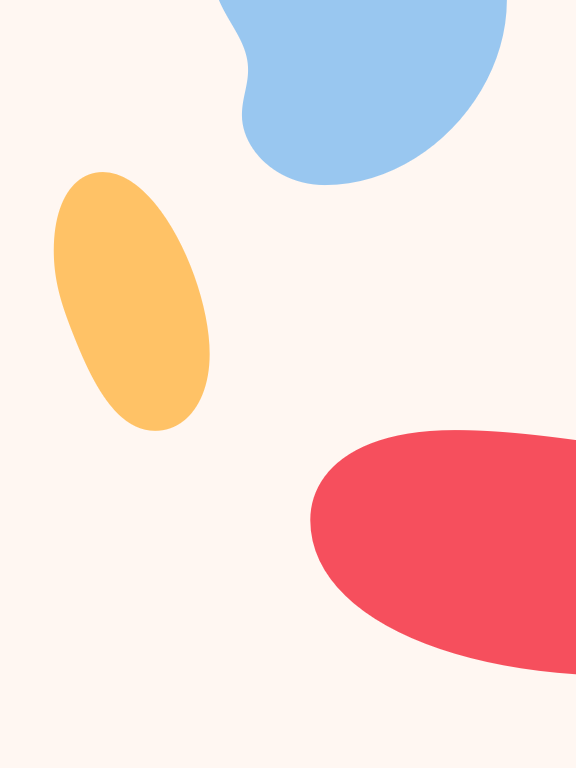
This background is drawn by a Shadertoy shader. Its source:

```glsl
struct Outline {
    vec2 pen;    // current end of the path
    float dist;  // distance to the nearest edge so far
    float side;  // +1 outside, -1 inside
};

vec2 cubic(vec2 a, vec2 b, vec2 c, vec2 d, float t) {
    float s = 1.0 - t;
    return s * s * s * a + 3.0 * s * t * (s * b + t * c) + t * t * t * d;
}

float segmentDistance(vec2 p, vec2 a, vec2 b) {
    vec2 pa = p - a, ba = b - a;
    return length(pa - ba * clamp(dot(pa, ba) / dot(ba, ba), 0.0, 1.0));
}

// Extend the path by a cubic curve, tracking distance and crossing parity
void curveTo(inout Outline o, vec2 p, vec2 c1, vec2 c2, vec2 end) {
    vec2 a = o.pen;
    for (int i = 1; i <= 24; i++) {
        vec2 b = cubic(o.pen, c1, c2, end, float(i) / 24.0);
        o.dist = min(o.dist, segmentDistance(p, a, b));
        if ((a.y > p.y) != (b.y > p.y)) {
            float crossX = a.x + (p.y - a.y) * (b.x - a.x) / (b.y - a.y);
            if (p.x < crossX) o.side = -o.side;
        }
        a = b;
    }
    o.pen = end;
}

float blueBlob(vec2 p) {
    vec2 start = vec2(0.285, 1.0);
    Outline o = Outline(start, 10.0, 1.0);
    curveTo(o, p, vec2(0.299, 0.967), vec2(0.323, 0.944), vec2(0.323, 0.909));
    curveTo(o, p, vec2(0.323, 0.888), vec2(0.315, 0.872), vec2(0.315, 0.850));
    curveTo(o, p, vec2(0.315, 0.805), vec2(0.361, 0.759), vec2(0.423, 0.759));
    curveTo(o, p, vec2(0.549, 0.759), vec2(0.660, 0.876), vec2(0.660, 1.0));
    curveTo(o, p, vec2(0.660, 1.08), vec2(0.250, 1.08), start);
    return o.dist * o.side;
}

float yellowBlob(vec2 p) {
    vec2 start = vec2(0.134, 0.776);
    Outline o = Outline(start, 10.0, 1.0);
    curveTo(o, p, vec2(0.206, 0.776), vec2(0.273, 0.630), vec2(0.273, 0.539));
    curveTo(o, p, vec2(0.273, 0.479), vec2(0.243, 0.439), vec2(0.202, 0.439));
    curveTo(o, p, vec2(0.147, 0.439), vec2(0.115, 0.514), vec2(0.092, 0.573));
    curveTo(o, p, vec2(0.081, 0.602), vec2(0.070, 0.633), vec2(0.070, 0.674));
    curveTo(o, p, vec2(0.070, 0.736), vec2(0.095, 0.776), start);
    return o.dist * o.side;
}

float redBlob(vec2 p) {
    vec2 start = vec2(0.404, 0.323);
    Outline o = Outline(start, 10.0, 1.0);
    curveTo(o, p, vec2(0.404, 0.382), vec2(0.457, 0.440), vec2(0.592, 0.440));
    curveTo(o, p, vec2(0.645, 0.440), vec2(0.698, 0.434), vec2(0.750, 0.427));
    curveTo(o, p, vec2(0.911, 0.406), vec2(0.911, 0.115), vec2(0.750, 0.122));
    curveTo(o, p, vec2(0.553, 0.135), vec2(0.404, 0.211), start);
    return o.dist * o.side;
}

// Coverage of a shape, softened over about one pixel
float cover(float d) {
    return clamp(0.5 - d * iResolution.y, 0.0, 1.0);
}

void mainImage(out vec4 fragColor, in vec2 fragCoord) {
    // Canvas spans 0.75 wide by 1 high
    vec2 p = fragCoord / iResolution.xy * vec2(0.75, 1.0);

    // Flat blobs over cream
    vec3 color = vec3(1.0, 0.969, 0.949);
    color = mix(color, vec3(0.60, 0.78, 0.94), cover(blueBlob(p)));
    color = mix(color, vec3(1.0, 0.76, 0.40), cover(yellowBlob(p)));
    color = mix(color, vec3(0.965, 0.31, 0.363), cover(redBlob(p)));
    fragColor = vec4(color, 1.0);
}
```
